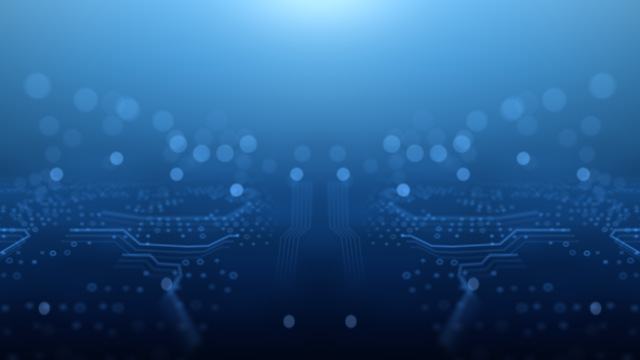
This background is drawn by a Shadertoy shader. Its source:

```glsl
// Mirrored circuit board fading from dark foreground into a glowing blue haze with bokeh.
#define ABYSS vec3(0.008, 0.05, 0.15)
#define NAVY vec3(0.02, 0.13, 0.29)
#define OCEAN vec3(0.07, 0.27, 0.49)
#define AZURE vec3(0.17, 0.44, 0.67)
#define SKY vec3(0.26, 0.58, 0.82)
#define HAZE vec3(0.40, 0.71, 0.93)
#define COPPER vec3(0.15, 0.29, 0.43)
#define GLINT vec3(0.40, 0.55, 0.70)
#define HORIZON 0.62
#define FOCUS_Y 0.31
#define PAD_GRID vec2(9.0, 4.0)

float hash(vec2 p) {
    return fract(sin(dot(p, vec2(127.1, 311.7))) * 43758.5453);
}

float noise(vec2 p) {
    vec2 i = floor(p), f = fract(p);
    f = f * f * (3.0 - 2.0 * f);
    return mix(mix(hash(i), hash(i + vec2(1, 0)), f.x),
               mix(hash(i + vec2(0, 1)), hash(i + vec2(1, 1)), f.x), f.y);
}

// Filled shape from a distance, with radius and edge softness
float soften(float d, float radius, float blur) {
    return 1.0 - smoothstep(radius - blur, radius + blur, d);
}

float segment(vec2 p, vec2 a, vec2 b) {
    vec2 ab = b - a;
    return length(p - a - ab * clamp(dot(p - a, ab) / dot(ab, ab), 0.0, 1.0));
}

// Distance to a trace with two bends
float route(vec2 p, vec2 a, vec2 b, vec2 c, vec2 d) {
    return min(segment(p, a, b), min(segment(p, b, c), segment(p, c, d)));
}

float rampStep(float a, float b, float y) {
    return clamp((y - a) / (b - a), 0.0, 1.0);
}

vec3 backdrop(vec2 p) {
    vec3 c = mix(ABYSS, NAVY, rampStep(0.09, 0.27, p.y));
    c = mix(c, OCEAN, rampStep(0.27, 0.46, p.y));
    c = mix(c, AZURE, rampStep(0.46, 0.65, p.y));
    c = mix(c, SKY, rampStep(0.65, 0.82, p.y));
    c = mix(c, HAZE, rampStep(0.82, 1.0, p.y));
    c *= 1.06 - 0.28 * p.x * p.x * smoothstep(0.2, 0.7, p.y);
    c *= mix(0.45, 1.0, smoothstep(-0.06, 0.13, p.y));
    c += vec3(0.28, 0.17, 0.07) * exp(-dot(p - vec2(0, 1.02), (p - vec2(0, 1.02)) * vec2(18, 70)));
    c += vec3(0.07, 0.05, 0.02) * exp(-dot(p - vec2(0, 0.8), (p - vec2(0, 0.8)) * vec2(10, 30)));
    return c;
}

// Solder pads clustered on a receding grid
float pads(vec2 p, float blur) {
    float depth = max(HORIZON - p.y, 0.08), sum = 0.0;
    vec2 home = floor(vec2(p.x / depth, 1.0 / depth) * PAD_GRID);
    for (int j = -1; j <= 1; j++)
    for (int i = -1; i <= 1; i++) {
        vec2 cell = home + vec2(i, j);
        float seed = hash(cell);
        vec2 grid = (cell + 0.5 + 0.3 * (vec2(seed, hash(cell + 7.3)) - 0.5)) / PAD_GRID;
        float h = 1.0 / max(grid.y, 0.2);
        float d = length((p - vec2(grid.x * h, HORIZON - h)) * vec2(1.0, 1.15));
        float present = step(0.50, noise(cell * vec2(0.35, 0.5) + 3.0)) * step(0.22, seed);
        float ring = step(0.84, seed);
        float radius = h * mix(0.017, 0.027, ring);
        float pad = soften(d, radius, blur);
        pad -= ring * 0.8 * soften(d, radius * 0.5, blur);
        sum += present * pad * (0.5 + 0.5 * hash(cell + 2.1));
    }
    return sum * smoothstep(0.10, 0.2, p.x) * smoothstep(0.52, 0.40, p.y);
}

float traces(vec2 p, float blur) {
    float sum = 0.0;
    for (int i = 0; i < 3; i++) {
        float n = float(i), fade = 1.0 / (1.0 + 1.8 * n);
        vec2 q = p + n * vec2(-0.012, 0.016);
        float far = min(route(q, vec2(0.692, 0.361), vec2(0.546, 0.361), vec2(0.50, 0.322), vec2(0.368, 0.315)),
                        route(q, vec2(0.368, 0.315), vec2(0.31, 0.317), vec2(0.252, 0.345), vec2(0.23, 0.345)));
        far = min(far, route(q, vec2(0.91, 0.362), vec2(0.82, 0.361), vec2(0.808, 0.345), vec2(0.91, 0.285)));
        float near = min(route(q, vec2(0.546, 0.292), vec2(0.472, 0.292), vec2(0.449, 0.268), vec2(0.391, 0.264)),
                         route(q, vec2(0.391, 0.264), vec2(0.387, 0.236), vec2(0.414, 0.19), vec2(0.345, 0.06)));
        float back = route(q, vec2(0.60, 0.41), vec2(0.495, 0.394), vec2(0.264, 0.394), vec2(0.194, 0.433));
        sum += fade * (soften(far, 0.0025, blur) + 0.45 * soften(back, 0.004, blur));
        sum += fade * 0.7 * soften(near, 0.003 + 0.06 * max(0.27 - p.y, 0.0), blur);
    }
    // Parallel bundle beside the central lane
    for (int i = 0; i < 5; i++) {
        vec2 q = p - vec2(0.012 * float(i), 0);
        float d = route(q, vec2(0.025, 0.49), vec2(0.028, 0.37), vec2(0.06, 0.34), vec2(0.08, 0.17));
        sum += 0.28 * soften(d, 0.0015, blur) * smoothstep(0.16, 0.33, p.y);
    }
    return sum;
}

// Blurred highlights: two wavy rows, foreground glints and a faint scatter
float bokeh(vec2 p) {
    float sum = 0.0;
    for (int i = 0; i < 5; i++) {
        float n = float(i);
        vec2 low = vec2(0.7315 - 0.1667 * n, 0.516 + 0.044 * sin(n * 1.5708));
        vec2 high = vec2(0.3935 - 0.0648 * n, 0.6 - 0.03 * sin(n * 1.0472));
        vec2 front = vec2(0.766 - 0.34 * n, 0.1435 + 0.153 * n - 0.0856 * n * n);
        sum += (0.42 + 0.2 * step(2.5, n) * step(n, 3.5)) * soften(length(p - low), 0.018, 0.004);
        sum += step(n, 3.5) * 0.24 * soften(length(p - high), 0.024, 0.004);
        sum += step(n, 2.5) * 0.45 * soften(length((p - front) * vec2(1.1, 0.95)), 0.017, 0.004);
    }
    for (int i = 0; i < 36; i++) {
        float n = float(i), spread = hash(vec2(n, 4.0));
        vec2 center = vec2(hash(vec2(n, 1.0)) * 0.9, 0.45 + 0.32 * spread);
        sum += (0.04 + 0.09 * hash(vec2(n, 9.0))) * soften(length(p - center), 0.014 + 0.022 * spread, 0.006);
    }
    return sum;
}

void mainImage(out vec4 fragColor, in vec2 fragCoord) {
    vec2 p = (fragCoord - vec2(0.5 * iResolution.x, 0.0)) / iResolution.y;
    p.x = abs(p.x);
    float blur = 0.7 / iResolution.y + 0.001 + 0.05 * abs(p.y - FOCUS_Y);
    float light = mix(0.35, 1.0, smoothstep(0.02, 0.3, p.y));

    vec3 color = backdrop(p);
    color *= 1.0 + 0.18 * (noise(p * vec2(9, 15)) - 0.5) * smoothstep(0.75, 0.4, p.y);
    color += COPPER * light * (0.75 * pads(p, blur) + 0.8 * traces(p, blur));
    color += GLINT * bokeh(p) * 0.75;
    fragColor = vec4(clamp(color, 0.0, 1.0), 1.0);
}
```
